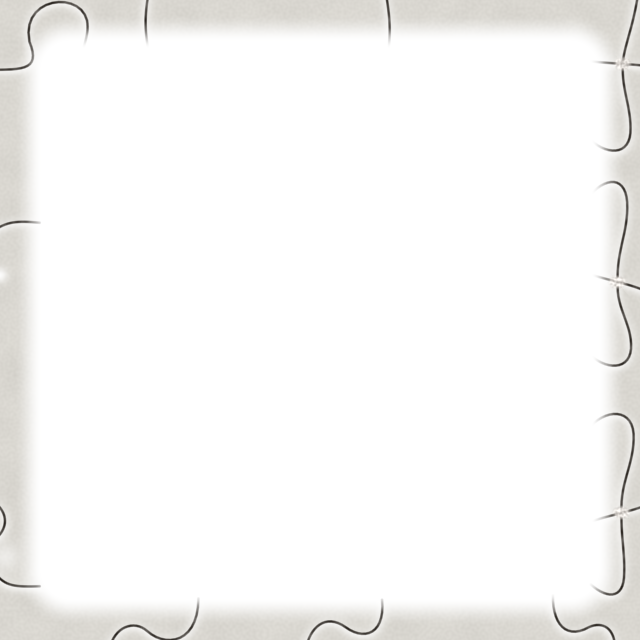
Write a Shadertoy shader that draws this background.

```glsl
const vec3 PAPER = vec3(0.85, 0.84, 0.815);
const vec3 SEAM = vec3(0.16, 0.14, 0.12);

// Offset from the pixel to the closest seam, in percent of the canvas
vec2 nearest = vec2(100.0);

vec2 gradient(vec2 cell) {
    float h = fract(sin(dot(cell, vec2(127.1, 311.7))) * 43758.5);
    return vec2(cos(6.2832 * h), sin(6.2832 * h));
}

float gradientNoise(vec2 p) {
    vec2 i = floor(p), f = fract(p), e = vec2(1, 0);
    vec2 u = f * f * f * (f * (f * 6.0 - 15.0) + 10.0);
    return mix(mix(dot(gradient(i), f), dot(gradient(i + e), f - e), u.x),
               mix(dot(gradient(i + e.yx), f - e.yx), dot(gradient(i + 1.0), f - 1.0), u.x), u.y);
}

// Cubic curve, measured as a chain of short segments
void curve(vec2 p, vec2 a, vec2 b, vec2 c, vec2 d) {
    vec2 start = a;
    for (int i = 1; i <= 14; i++) {
        float t = float(i) / 14.0, s = 1.0 - t;
        vec2 end = s * s * s * a + 3.0 * s * t * (s * b + t * c) + t * t * t * d;
        vec2 along = end - start, w = p - start;
        w -= along * clamp(dot(w, along) / dot(along, along), 0.0, 1.0);
        if (dot(w, w) < dot(nearest, nearest)) nearest = w;
        start = end;
    }
}

// Rounded tab leaving a joint, turning left at its shoulder
void lobe(vec2 p, vec2 joint, vec2 shoulder) {
    float h = shoulder.y - joint.y;
    curve(p, joint + vec2(0, 0.07 * h), joint + vec2(0, 0.42 * h),
          shoulder + vec2(0.2, -0.35 * h), shoulder);
    curve(p, shoulder, shoulder + vec2(-0.3, 0.33 * h),
          vec2(94.7, shoulder.y + 0.31 * h), vec2(92.3, shoulder.y + 0.1 * h));
}

void topSeams(vec2 p) {
    curve(p, vec2(-1, 89.1), vec2(4, 89.1), vec2(6.3, 89.3), vec2(4.6, 93.5));
    curve(p, vec2(4.6, 93.5), vec2(3.2, 100.5), vec2(12.5, 101.5), vec2(13.6, 96.8));
    curve(p, vec2(13.6, 96.8), vec2(14, 94.5), vec2(12.9, 93), vec2(12.9, 91));
    curve(p, vec2(23.2, 101), vec2(22.5, 97), vec2(22.7, 95), vec2(23.2, 92));
    curve(p, vec2(60.3, 101), vec2(61, 97), vec2(61, 95), vec2(60.7, 92));
}

void leftSeams(vec2 p) {
    curve(p, vec2(-0.3, 64.4), vec2(1.5, 65.4), vec2(3, 65.5), vec2(6.2, 65.2));
    curve(p, vec2(-0.2, 20.9), vec2(1.1, 19.5), vec2(1.1, 17.7), vec2(-0.2, 16.3));
    curve(p, vec2(-0.2, 9.8), vec2(1.2, 8.3), vec2(3, 8.3), vec2(6.2, 8.4));
}

void bottomSeams(vec2 p) {
    curve(p, vec2(17.5, -0.2), vec2(18.6, 2.3), vec2(21.2, 3), vec2(23, 1.4));
    curve(p, vec2(23, 1.4), vec2(26, -1.3), vec2(31, -0.4), vec2(31, 6.5));
    curve(p, vec2(48.1, -0.2), vec2(49, 2.4), vec2(51.2, 4), vec2(54, 2));
    curve(p, vec2(54, 2), vec2(57, -0.2), vec2(60.2, 1), vec2(59.7, 6.3));
    curve(p, vec2(86.4, 7), vec2(86.3, 2.5), vec2(88.5, 0), vec2(92, 2));
    curve(p, vec2(92, 2), vec2(94, 2.9), vec2(95.6, 2), vec2(96, -0.2));
}

void rightSeams(vec2 p, vec2 joints[3]) {
    curve(p, vec2(99.7, 101), vec2(99, 96), vec2(97.6, 93), vec2(97.3, 90.2));
    lobe(p, joints[0], vec2(98.5, 79.2));
    lobe(p, joints[1], vec2(98.0, 68.4));
    lobe(p, joints[1], vec2(98.6, 45.5));
    lobe(p, joints[2], vec2(99.0, 32.2));
    lobe(p, joints[2], vec2(97.5, 9.7));
    for (int i = 0; i < 3; i++) {
        vec2 j = joints[i];
        float slope = i == 2 ? 0.3 : (i == 1 ? -0.3 : -0.08);
        curve(p, j + vec2(-5, -5.0 * slope), j + vec2(-2.5, -1.7 * slope),
              j + vec2(1, 0), j + vec2(4, 4.0 * slope));
    }
}

void mainImage(out vec4 fragColor, in vec2 fragCoord) {
    vec2 p = 100.0 * fragCoord / iResolution.xy;
    float pixel = 100.0 / iResolution.y;

    // Distance inward from the border, with rounded corners
    vec2 q = abs(p - 50.0) - 39.0;
    float edge = 11.0 - length(max(q, 0.0)) - min(max(q.x, q.y), 0.0);
    fragColor = vec4(1);
    if (edge > 9.0) return;

    vec2 joints[3] = vec2[3](vec2(97.3, 90), vec2(96.5, 55.9), vec2(97.1, 19.9));
    topSeams(p);
    leftSeams(p);
    bottomSeams(p);
    rightSeams(p, joints);
    float gap = length(nearest);
    float side = dot(nearest / max(gap, 0.001), vec2(-0.3, -0.95));

    // Card stock with a faint grain
    vec3 color = PAPER + 0.025 * gradientNoise(p * 1.9) + 0.02 * gradientNoise(p * 0.25);

    // Pale bevels and worn patches
    float bevel = (0.5 + 0.25 * side) * exp(-gap * gap / 0.9);
    bevel += 0.9 * exp(-dot(p - vec2(0, 57), p - vec2(0, 57)) / 1.2);
    bevel += 0.5 * exp(-dot(p - vec2(0.8, 13), p - vec2(0.8, 13)) / 5.0);
    color = mix(color, vec3(1), min(bevel, 1.0));
    color = mix(color, vec3(1), smoothstep(2.2, 6.6, edge));

    // Dark cuts, broken at the joints by pale crumbs
    float ink = 1.0 - smoothstep(0.12 - 0.5 * pixel, 0.2 + 0.8 * pixel, gap);
    ink *= 0.85 + 0.3 * gradientNoise(p * 0.8);
    color = mix(color, SEAM, ink * (1.0 - smoothstep(3.0, 7.6, edge)));
    for (int i = 0; i < 3; i++) {
        float crumb = 1.0 - smoothstep(0.5, 1.3, length((p - joints[i]) * vec2(0.75, 1)));
        vec3 chip = vec3(0.91, 0.89, 0.87) + 0.3 * gradientNoise(p * 2.3);
        color = mix(color, chip, crumb * 0.85);
    }
    fragColor = vec4(clamp(color, 0.0, 1.0), 1);
}
```
